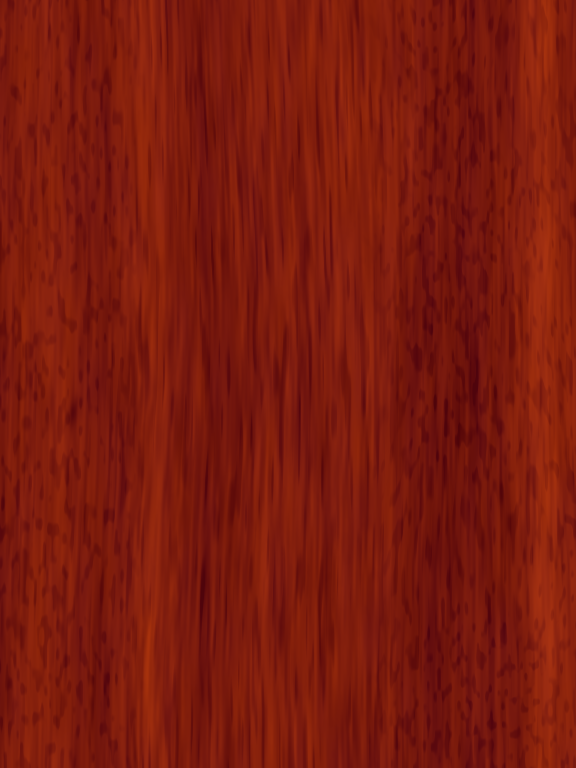
A Shadertoy shader for this texture:

```glsl
// Polished red mahogany: broad vertical bands, fine strands, short dark pores and a small knot.

const vec3 BASE_RED = vec3(0.482, 0.103, 0.051);   // middle tone of the wood
const vec3 TONE_STEP = vec3(0.054, 0.029, 0.002);  // colour change per unit of tone
const float PURPLE_TINT = 0.014;                   // drift towards a cooler red
const float STRAND_CONTRAST = 1.0;
const float PORE_DEPTH = 1.65;
const float FLECK_DEPTH = 1.35;
const float CLOUD_CONTRAST = 0.50;
const float WAVER = 0.011;                         // sideways drift of the grain
const vec2 KNOT_CENTRE = vec2(0.097, 0.464);
const vec2 KNOT_SIZE = vec2(0.007, 0.019);

// Each band: centre across the width, half width, change of tone
const int BAND_COUNT = 11;
const vec3 BANDS[BAND_COUNT] = vec3[BAND_COUNT](
    vec3(0.00, 0.025, -0.50), vec3(0.075, 0.030, 0.80),
    vec3(0.17, 0.030, -0.50), vec3(0.270, 0.030, 1.10),
    vec3(0.36, 0.045, -0.50), vec3(0.450, 0.040, 0.35),
    vec3(0.54, 0.030, -0.25), vec3(0.650, 0.045, 0.35),
    vec3(0.79, 0.065, -0.95), vec3(0.945, 0.024, 1.85),
    vec3(1.00, 0.015, 0.40));

float hash(vec2 p) {
    return fract(sin(dot(p, vec2(127.1, 311.7))) * 43758.5453);
}

// Smooth value noise, -1 to 1
float noise(vec2 p) {
    vec2 i = floor(p), f = fract(p);
    f = f * f * (3.0 - 2.0 * f);
    float low = mix(hash(i), hash(i + vec2(1, 0)), f.x);
    float high = mix(hash(i + vec2(0, 1)), hash(i + vec2(1, 1)), f.x);
    return mix(low, high, f.y) * 2.0 - 1.0;
}

// One fibre: noise along its length, shifted at random
float strand(float column, float y) {
    y += 97.0 * hash(vec2(column, 5.0));
    float f = fract(y);
    f = f * f * (3.0 - 2.0 * f);
    return mix(hash(vec2(column, floor(y))), hash(vec2(column, floor(y) + 1.0)), f) * 2.0 - 1.0;
}

// Neighbouring fibres blended, so that no rows line up
float grain(vec2 p, vec2 density, float seed) {
    p = p * density + vec2(seed, 0.0);
    float column = floor(p.x), f = fract(p.x);
    f = f * f * (3.0 - 2.0 * f);
    return mix(strand(column, p.y), strand(column + 1.0, p.y), f);
}

float bandTone(float x) {
    float tone = 0.0;
    for (int i = 0; i < BAND_COUNT; i++) {
        float d = (x - BANDS[i].x) / BANDS[i].y;
        tone += BANDS[i].z * exp(-0.5 * d * d);
    }
    return tone;
}

// Share of short interlocked flecks across the width
float fleckZone(float x) {
    float left = smoothstep(0.26, 0.20, x);
    float right = smoothstep(0.62, 0.72, x);
    return 0.10 + 0.90 * max(left, right);
}

void mainImage(out vec4 fragColor, in vec2 fragCoord) {
    vec2 p = fragCoord / iResolution.y;
    float across = fragCoord.x / iResolution.x;

    // Gentle bending of the fibres
    vec2 q = p;
    q.x += WAVER * noise(p * vec2(4.0, 1.6) + 7.0);
    q.x += 0.0008 * noise(p * vec2(24.0, 16.0) + 31.0);
    q.x += 0.022 * (p.y - 0.5) * smoothstep(0.25, 0.45, across) * smoothstep(0.8, 0.6, across);

    // Bands and soft clouds
    float tone = 0.27 + 1.05 * bandTone(across + 0.9 * (q.x - p.x));
    tone += CLOUD_CONTRAST * noise(q * vec2(13.0, 2.2) + 3.0);
    tone += 0.25 * noise(q * vec2(36.0, 6.0) + 17.0);

    // Strands from coarse to fine
    float flecked = fleckZone(across);
    float strands = 0.40 * grain(q, vec2(75.0, 3.0), 11.0);
    strands += 0.80 * grain(q, vec2(155.0, 7.0), 211.0);
    strands += 1.00 * grain(q, vec2(270.0, 16.0), 431.0);
    tone += STRAND_CONTRAST * strands * mix(1.0, 0.75, flecked);

    // Long dark pores in the middle, short tilted flecks at the sides
    float pores = smoothstep(0.20, 0.80, grain(q, vec2(235.0, 14.0), 701.0));
    tone -= PORE_DEPTH * pores * mix(1.0, 0.5, flecked);
    float tilt = 0.16 * noise(p * vec2(9.0, 5.0) + 53.0);
    vec2 leaning = vec2(q.x + 0.02 * tilt, q.y + 0.8 * tilt * q.x);
    float flecks = smoothstep(0.05, 0.70, grain(leaning, vec2(195.0, 52.0), 997.0));
    tone -= FLECK_DEPTH * flecked * (flecks - 0.22);

    // Small slanted knot
    vec2 k = p - KNOT_CENTRE;
    k.x -= 0.22 * k.y;
    k /= KNOT_SIZE;
    tone -= 2.2 * exp(-dot(k, k)) * (0.85 + 0.3 * noise(q * vec2(150.0, 60.0)));

    // Colour
    tone = clamp(tone, -3.2, 3.2);
    vec3 colour = BASE_RED + TONE_STEP * tone;
    colour.b += PURPLE_TINT * noise(q * vec2(70.0, 12.0) + 91.0);
    fragColor = vec4(clamp(colour, 0.015, 1.0), 1.0);
}
```
